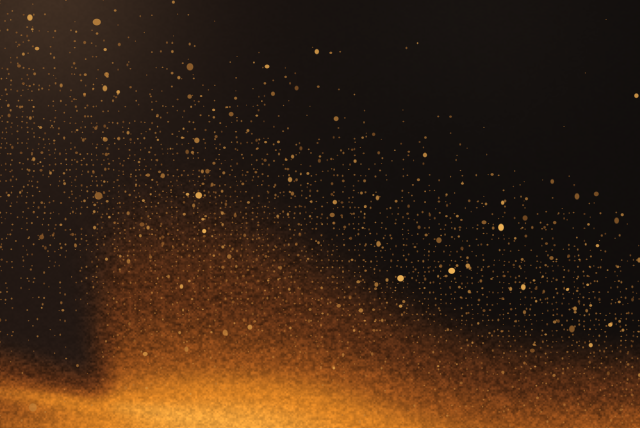
A WebGL 1 fragment shader for this background:

```glsl
precision highp float;

uniform vec2 u_resolution;

#define RUST vec3(0.35, 0.18, 0.08)
#define AMBER vec3(0.55, 0.29, 0.10)
#define GOLD vec3(0.84, 0.50, 0.14)
#define PALE_GOLD vec3(0.97, 0.68, 0.27)
#define SPARK vec3(0.98, 0.74, 0.36)
#define GLOW_CENTER vec2(0.53, 0.03)
#define GRAIN_AMOUNT 0.38
#define COARSE_CELLS 10.0
#define COARSE_RADIUS 0.0095

float hash(vec2 p) {
  return fract(sin(dot(p, vec2(127.1, 311.7))) * 43758.55);
}

float noise(vec2 p) {
  vec2 i = floor(p);
  vec2 f = fract(p);
  f = f * f * (3.0 - 2.0 * f);
  float low = mix(hash(i), hash(i + vec2(1.0, 0.0)), f.x);
  float high = mix(hash(i + vec2(0.0, 1.0)), hash(i + 1.0), f.x);
  return mix(low, high, f.y);
}

float bell(float x) {
  return exp(-x * x);
}

// Strength of the warm haze rising from the floor
float hazeLevel(vec2 p) {
  float top = 0.22 + 0.40 * bell((p.x - 0.42) / 0.5);
  float rise = 1.0 - p.y / top;
  float level = 0.4 * (rise + sqrt(rise * rise + 0.02));
  level *= mix(1.0, 0.82, smoothstep(0.7, 1.3, p.x));
  level *= mix(0.86, 1.0, smoothstep(0.0, 0.4, p.x));

  // Shadow on the left, open at the floor
  float sideEdge = 0.24 - 0.05 * p.y;
  float softness = 0.04 + 0.12 * p.y;
  float side = 1.0 - smoothstep(sideEdge - softness, sideEdge + softness, p.x);
  float floorEdge = 0.14 - 0.35 * p.x;
  float shadow = side * smoothstep(floorEdge - 0.04, floorEdge + 0.10, p.y);
  level *= 1.0 - 0.88 * shadow;

  // Hot spot and slanted streak on the floor
  vec2 hot = (p - GLOW_CENTER) / vec2(0.35, 0.10);
  level += 0.22 * exp(-dot(hot, hot));
  float streak = bell((p.y - 0.085 + 0.12 * p.x) / 0.025);
  return level + 0.15 * streak * (1.0 - smoothstep(0.1, 0.6, p.x));
}

// Chance of a spark: a band falling to the right, and a thin plume
float sparkDensity(vec2 p, float fineness) {
  float center = 0.80 - 0.28 * p.x - 0.17 * fineness;
  float width = 0.26 - 0.08 * p.x + 0.06 * fineness;
  float band = bell((p.y - center) / width);
  band *= 1.0 - smoothstep(-0.02, 0.10, p.y + 0.48 * p.x - 1.2);
  float plume = bell((p.x - 0.47) / 0.09) * bell((p.y - 0.28) / 0.13);
  return band + 0.7 * plume * (1.0 - fineness);
}

// One spark per cell: x is coverage, y is brightness
vec2 sparkLayer(vec2 p, float cells, float radius, float fineness) {
  vec2 grid = p * cells + 17.3 * fineness;
  vec2 id = floor(grid);
  vec2 seed = id + 91.0 * fineness;
  vec2 jitter = vec2(hash(seed + 3.1), hash(seed + 7.7));
  vec2 offset = (fract(grid) - mix(vec2(0.22), vec2(0.78), jitter)) / cells;
  offset.y *= mix(0.75, 1.25, hash(seed + 12.4));
  vec2 cellCenter = (id + 0.5 - 17.3 * fineness) / cells;
  float chance = mix(0.22, 0.65, fineness) * sparkDensity(cellCenter, fineness);
  float size = radius * mix(0.45, 1.0, hash(seed + 19.6));
  float blur = 0.8 / u_resolution.y;
  float disc = 1.0 - smoothstep(size - blur, size + blur, length(offset));
  float bright = mix(0.35, 1.0, hash(seed + 25.2)) * (1.0 - 0.5 * fineness);
  return vec2(disc * step(hash(seed), chance), bright);
}

void main() {
  vec2 p = gl_FragCoord.xy / u_resolution.y;

  // Dark backdrop, lighter toward the upper left
  vec3 color = mix(vec3(0.13, 0.092, 0.075), vec3(0.065, 0.052, 0.047),
                   smoothstep(0.1, 1.1, p.x));
  color += vec3(0.12, 0.09, 0.06) * bell(length(p - vec2(0.1, 1.02)) / 0.3);
  color += vec3(0.03, 0.025, 0.02) * bell(length(p - vec2(1.1, 1.0)) / 0.35);

  // Haze colours
  float level = hazeLevel(p);
  color = mix(color, RUST, smoothstep(0.0, 0.45, level));
  color = mix(color, AMBER, smoothstep(0.40, 0.65, level));
  color = mix(color, GOLD, smoothstep(0.60, 0.88, level));
  color = mix(color, PALE_GOLD, smoothstep(0.85, 1.10, level));

  // Leathery grain, finer and fainter in the bright floor
  float grain = noise(p * vec2(105.0, 140.0)) + noise(p * 240.0) - 1.0;
  float grainMask = smoothstep(0.0, 0.2, level);
  grainMask *= 1.0 - 0.65 * smoothstep(0.4, 0.85, level);
  color *= 1.0 + GRAIN_AMOUNT * grain * (0.12 + grainMask);

  // Sparks, from fine dust to large drops
  for (int i = 3; i >= 0; i--) {
    float order = float(i);
    vec2 spark = sparkLayer(p, COARSE_CELLS * exp2(order),
                            COARSE_RADIUS * pow(0.62, order), order / 3.0);
    vec3 tint = mix(AMBER, SPARK, spark.y);
    color = mix(color, tint, spark.x * mix(0.4, 1.0, spark.y));
  }

  gl_FragColor = vec4(color, 1.0);
}
```
